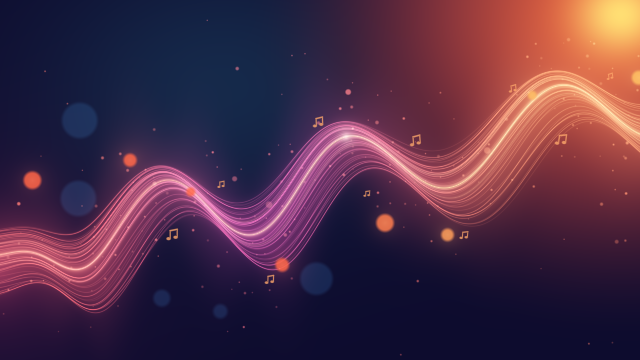
Give the GLSL for this background, as a WebGL 1 fragment shader.

```glsl
precision highp float;
// A ribbon of fine glowing strands rises across a night sky towards a warm sun.
// Each strand is a shifted cosine bent by gradient noise; discs, sparks and
// small musical notes are scattered around the ribbon by formulas.
uniform vec2 u_resolution;

const float TAU = 6.28318;
const vec2 SUN = vec2(1.725, 0.96);
const vec3 CREAM = vec3(1.0, 0.78, 0.45);
const vec3 ORANGE = vec3(1.0, 0.43, 0.24);
const vec3 CORAL = vec3(1.0, 0.31, 0.27);
const vec3 VIOLET = vec3(0.82, 0.22, 0.58);

float hash(vec2 p) {
  return fract(sin(dot(p, vec2(127.1, 311.7))) * 43758.5);
}

float gradDot(vec2 cell, vec2 f) {
  float a = TAU * hash(cell);
  return dot(vec2(cos(a), sin(a)), f);
}

float gradientNoise(vec2 p) {
  vec2 i = floor(p), f = fract(p), e = vec2(1.0, 0.0);
  vec2 u = f * f * f * (f * (f * 6.0 - 15.0) + 10.0);
  float low = mix(gradDot(i, f), gradDot(i + e.xy, f - e.xy), u.x);
  float high = mix(gradDot(i + e.yx, f - e.yx), gradDot(i + e.xx, f - e.xx), u.x);
  return mix(low, high, u.y);
}

vec3 screenBlend(vec3 base, vec3 light) {
  return 1.0 - (1.0 - base) * (1.0 - clamp(light, 0.0, 1.0));
}

// Height of a strand; s runs from -1 (lower rim) to 1 (upper rim).
float strandY(float x, float s) {
  float dx = x - 0.961;
  float period = mix(0.508, 0.585, smoothstep(-0.2, 0.2, dx));
  float crest = -0.045 * s + 0.02 * s * s;
  float amp = 0.105 - 0.0135 * s - 0.0115 * s * s;
  amp *= mix(0.1, 1.0, smoothstep(0.0, 0.3, x));
  float middle = 0.515 + 0.24 * dx + 0.09 * s - 0.02 * s * s;
  return middle + amp * cos(TAU * (dx - crest) / period);
}

// Approximate perpendicular distance to a strand.
float strandDist(vec2 p, float s) {
  float y = strandY(p.x, s);
  float slope = (strandY(p.x + 0.004, s) - y) / 0.004;
  return abs(p.y - y) / sqrt(1.0 + slope * slope);
}

float disc(vec2 p, vec2 c, float r, float blur) {
  return 1.0 - smoothstep(r - blur, r + blur, length(p - c));
}

float segment(vec2 p, vec2 a, vec2 b) {
  vec2 d = b - a;
  return length(p - a - d * clamp(dot(p - a, d) / dot(d, d), 0.0, 1.0));
}

// Two beamed notes in a box about one unit high.
float noteDist(vec2 q) {
  float heads = min(length((q - vec2(-0.45, -0.45)) * vec2(0.8, 1.1)),
                    length((q - vec2(0.3, -0.3)) * vec2(0.8, 1.1))) - 0.16;
  float stems = min(segment(q, vec2(-0.28, -0.42), vec2(-0.28, 0.4)),
                    segment(q, vec2(0.47, -0.27), vec2(0.47, 0.55))) - 0.04;
  return min(min(heads, stems), segment(q, vec2(-0.28, 0.4), vec2(0.47, 0.55)) - 0.06);
}

vec3 sky(vec2 p) {
  vec2 t = (p - vec2(0.62, 0.76)) / vec2(0.5, 0.38);
  vec3 c = mix(vec3(0.05, 0.045, 0.18), vec3(0.08, 0.16, 0.29), exp(-dot(t, t)));
  float r = length((p - SUN) * vec2(1.0, 1.15));
  c = mix(c, vec3(0.40, 0.14, 0.23), 1.0 - smoothstep(0.35, 1.05, r));
  c = mix(c, vec3(0.93, 0.39, 0.25), exp(-r * r / 0.19));
  c = mix(c, vec3(1.0, 0.87, 0.45), exp(-r * r / 0.016));
  return c + vec3(0.28, 0.06, 0.10) * exp(-length(p - vec2(0.0, 0.24)) / 0.18);
}

// Sparks on a jittered grid, denser close to the ribbon.
float sparks(vec2 p, float scale, float px) {
  vec2 cell = floor(p * scale);
  vec2 c = (cell + 0.25 + 0.5 * vec2(hash(cell), hash(cell + 17.3))) / scale;
  float away = (c.y - strandY(c.x, 0.0)) / 0.17;
  float present = step(hash(cell + 5.7), 0.02 + 0.4 * exp(-away * away));
  float r = mix(0.03, 0.12, pow(hash(cell + 9.1), 3.0)) / scale;
  return present * disc(p, c, r, px) * mix(0.3, 0.9, hash(cell + 3.3));
}

void main() {
  float px = 1.0 / u_resolution.y;
  vec2 p = gl_FragCoord.xy * px;
  vec3 col = sky(p);
  vec3 warm = mix(CORAL, ORANGE, smoothstep(0.9, 1.6, p.x));
  vec3 tint = mix(warm, VIOLET, 0.95 * exp(-pow((p.x - 0.74) / 0.36, 2.0)));
  vec3 hot = mix(vec3(1.0, 0.55, 0.36), CREAM, smoothstep(0.3, 0.9, p.x));

  // Faint blue discs along an arc
  for (int i = 0; i < 5; i++) {
    float k = float(i), a = 2.86 + 0.64 * k - 0.15 * sin(2.3 * k);
    vec2 c = vec2(0.62, 0.55) + 0.415 * vec2(cos(a), sin(a));
    float r = 0.035 + 0.019 * cos(1.5 * (k - 0.5));
    col = screenBlend(col, vec3(0.04, 0.10, 0.16) * disc(p, c, r, 0.004 + px));
  }

  // Haze and soft body of the ribbon
  float core = strandDist(p, 0.0);
  float top = strandY(p.x, 1.0), bottom = strandY(p.x, -1.0);
  float body = smoothstep(bottom - 0.03, bottom + 0.06, p.y) * (1.0 - smoothstep(top - 0.06, top + 0.03, p.y));
  col = screenBlend(col, tint * (0.20 * body + 0.24 * exp(-core * core / 0.014)));

  // Fine strands, each fading in and out along its length
  float width = 0.0008 + 0.3 * px, threads = 0.0;
  for (int i = 0; i < 40; i++) {
    float k = float(i);
    float s = k / 19.0 - 1.03 + 0.35 * gradientNoise(vec2(p.x * 1.7, k * 3.37));
    float d = strandDist(p, s) / width;
    float fade = 0.7 + 0.9 * gradientNoise(vec2(p.x * 4.0, k * 5.71));
    threads += exp(-d * d) * fade * mix(0.12, 0.65, hash(vec2(k, 2.0)));
  }
  col = screenBlend(col, mix(tint, hot, 0.12) * min(threads, 0.9));

  // Bright central strand, side strands and crest flare
  col = screenBlend(col, tint * 0.5 * exp(-core / 0.018));
  col = screenBlend(col, hot * 0.95 * exp(-core / 0.0037));
  float sides = exp(-strandDist(p, 0.4) / 0.003) + exp(-strandDist(p, -0.3) / 0.003);
  col = screenBlend(col, mix(tint, hot, 0.4) * 0.45 * sides);
  float flare = length(p - vec2(0.961, strandY(0.961, 0.0)));
  col = screenBlend(col, vec3(1.0, 0.8, 0.75) * exp(-flare / 0.014));

  // Warm discs swinging about the ribbon
  for (int i = 0; i < 8; i++) {
    float k = float(i), x = 0.09 + 0.235 * k + 0.04 * sin(2.0 * k);
    vec2 c = vec2(x, strandY(x, 0.0) + 0.2 * cos(0.8 * k));
    float r = 0.018 + 0.006 * cos(1.6 * k);
    vec3 hue = mix(vec3(1.0, 0.36, 0.25), vec3(1.0, 0.72, 0.35), smoothstep(0.8, 1.6, x));
    col = mix(col, hue, 0.85 * disc(p, c, r, 0.003 + px));
    col = screenBlend(col, hue * 0.3 * exp(-length(p - c) / 0.025));
  }

  // Small notes, alternately below and above
  for (int i = 0; i < 10; i++) {
    float k = float(i), x = 0.48 + 0.135 * k;
    vec2 c = vec2(x, strandY(x, 0.0) + mix(-0.15, 0.10, mod(k, 2.0)));
    float size = 0.020 + 0.006 * cos(2.4 * k), a = 0.35 * sin(3.1 * k);
    vec2 q = mat2(cos(a), -sin(a), sin(a), cos(a)) * (p - c) / size;
    float ink = 1.0 - smoothstep(-0.5 * px, px, noteDist(q) * size);
    col = mix(col, vec3(1.0, 0.66, 0.42), 0.8 * ink);
  }

  vec3 sparkColor = mix(tint, vec3(1.0, 0.5, 0.3), 0.6);
  col = screenBlend(col, sparkColor * (sparks(p, 13.0, px) + sparks(p, 29.0, px)));
  gl_FragColor = vec4(col, 1.0);
}
```
